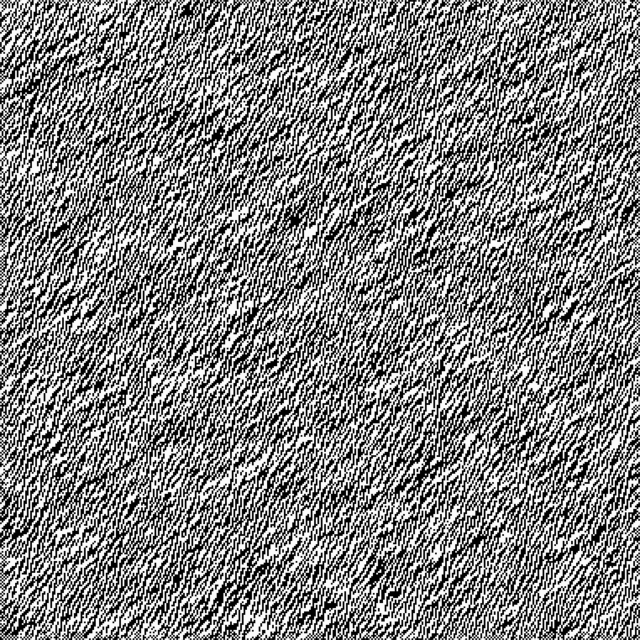
Reproduce this texture procedurally as a Shadertoy shader.

```glsl
// Black and white slanted dither strokes, broken by small leaning clots.

const float CELLS = 381.0;               // dither cells across the canvas
const int WAVES = 26;                    // layered sines in each band
const vec2 STROKE_X = vec2(0.10, 0.45);  // horizontal cycles per cell, coarse to fine
const vec2 STROKE_Y = vec2(0.06, 0.27);  // vertical cycles per cell, sets the slant
const float STROKE_SKEW = 0.48;          // lower favours fine strokes
const vec2 CLOT_X = vec2(0.02, 0.17);
const vec2 CLOT_Y = vec2(0.05, 0.20);
const float CLOT_STRENGTH = 0.27;
const vec2 DRIFT_X = vec2(-0.015, 0.03); // slow change of brightness
const vec2 DRIFT_Y = vec2(0.005, 0.05);
const float DRIFT_STRENGTH = 0.13;
const float BRIGHT_BIAS = 0.04;          // slight surplus of white cells
const float RIM_WIDTH = 0.016;           // checkered rim, in canvas widths
const float RIM_STRENGTH = 1.1;
const float SOFTNESS = 0.46;             // half width of the blend between cells
const vec3 INK = vec3(0.005);
const vec3 PAPER = vec3(0.985);
const float TAU = 6.28318;

float hash(float n) {
    return fract(sin(n * 12.9898) * 4375.85);
}

// Random band of plane waves whose crests lean to the upper right, unit variance.
float waveBand(vec2 cell, vec2 rangeX, vec2 rangeY, float skew, float seed) {
    float sum = 0.0;
    for (int i = 0; i < WAVES; i++) {
        float id = float(i) + seed;
        float across = mix(rangeX.x, rangeX.y, pow(hash(id), skew));
        float along = mix(rangeY.x, rangeY.y, hash(id + 71.3));
        float phase = hash(id + 153.7);
        sum += sin(TAU * (cell.x * across - cell.y * along + phase));
    }
    return sum * sqrt(2.0 / float(WAVES));
}

// One dither cell: 1 for paper, 0 for ink.
float ditherCell(vec2 cell) {
    float strokes = waveBand(cell, STROKE_X, STROKE_Y, STROKE_SKEW, 1.0);
    float clots = waveBand(cell, CLOT_X, CLOT_Y, 1.0, 301.0);
    float drift = waveBand(cell, DRIFT_X, DRIFT_Y, 1.0, 517.0);

    // Signed square keeps the clots sparse
    float field = strokes + CLOT_STRENGTH * clots * abs(clots) + DRIFT_STRENGTH * drift;

    vec2 margin = min(cell, CELLS - cell) / CELLS;
    float rim = 1.0 - smoothstep(0.0, RIM_WIDTH, min(margin.x, margin.y));
    float checker = 1.0 - 2.0 * mod(cell.x + cell.y, 2.0);
    return step(-BRIGHT_BIAS, field + RIM_STRENGTH * rim * checker);
}

void mainImage(out vec4 fragColor, in vec2 fragCoord) {
    vec2 grid = fragCoord / iResolution.xy * CELLS - 0.5;
    vec2 cell = floor(grid);
    vec2 blend = smoothstep(0.5 - SOFTNESS, 0.5 + SOFTNESS, grid - cell);

    // Soft blend between the four nearest cells
    float low = mix(ditherCell(cell), ditherCell(cell + vec2(1.0, 0.0)), blend.x);
    float high = mix(ditherCell(cell + vec2(0.0, 1.0)), ditherCell(cell + 1.0), blend.x);
    float tone = mix(low, high, blend.y);

    fragColor = vec4(mix(INK, PAPER, tone), 1.0);
}
```
